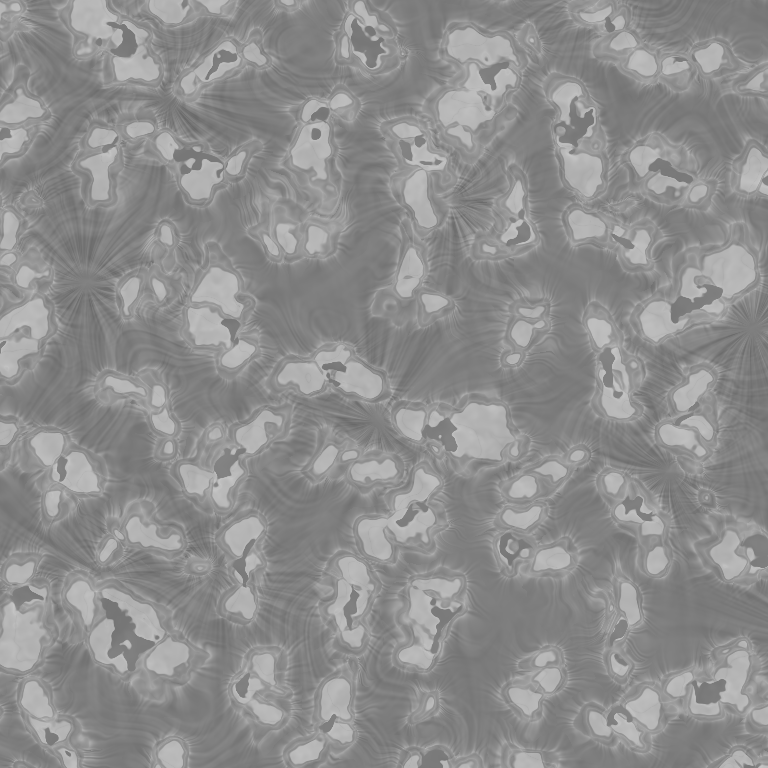
Give the GLSL for this texture map, as a three.js fragment shader.

```glsl
varying vec2 vUv;

vec2 hash2(vec2 p) {
  vec3 q = fract(p.xyx * vec3(0.1031, 0.1030, 0.0973));
  q += dot(q, q.yzx + 33.33);
  return fract((q.xx + q.yz) * q.zy);
}

float noise(vec2 p) {
  vec2 i = floor(p), f = fract(p);
  f = f * f * (3.0 - 2.0 * f);
  return mix(mix(hash2(i).x, hash2(i + vec2(1, 0)).x, f.x),
             mix(hash2(i + vec2(0, 1)).x, hash2(i + vec2(1, 1)).x, f.x), f.y);
}

vec2 noise2(vec2 p) {
  return vec2(noise(p), noise(p + 57.3)) - 0.5;
}

// Nearest and second nearest lobe distance, hollow distance, hair pattern
vec4 colony(vec2 p, vec2 rough) {
  vec4 result = vec4(9.0, 9.0, 9.0, 0.5);
  vec2 nearest = vec2(1, 0);
  for (int y = -1; y <= 1; y++)
  for (int x = -1; x <= 1; x++) {
    vec2 id = floor(p) + vec2(x, y);
    vec2 h = hash2(id + 40.0), k = hash2(id + 91.0);
    vec2 center = id + 0.5 + vec2(0.4 * mod(id.y, 2.0) - 0.2, 0.0) + (h - 0.5) * 0.34;
    float size = mix(0.72, 1.12, k.x);
    vec2 axis = vec2(cos(k.y * 6.28), sin(k.y * 6.28));
    vec2 side = vec2(-axis.y, axis.x);

    for (int i = 0; i < 4; i++) {
      float n = float(i);
      vec2 j = hash2(id * 5.0 + n * 17.0 + 11.0);
      vec2 pos = center + size * (axis * (n - 1.0) * 0.27 + side * (j.x - 0.5) * 0.3);
      float radius = size * mix(0.19, 0.31, j.y);
      if (i == 3) { // small loose body between clusters
        pos = id + j;
        radius = h.y < 0.6 ? 0.07 + 0.07 * h.x : -2.0;
      }
      float d = length(p - pos) - radius;
      if (d < result.x) {
        result.y = result.x;
        result.x = d;
        nearest = p - pos;
      } else {
        result.y = min(result.y, d);
      }
    }
    vec2 q = p - center + rough * 0.14;
    float hollow = length(vec2(dot(q, axis) * 0.65, dot(q, side) * 1.2));
    if (k.x > 0.25) result.z = min(result.z, hollow - 0.095 * size);
  }
  result.w = noise(normalize(nearest + 0.0001) * 13.0) - 0.5;
  return result;
}

// Fibres radiating from scattered points
float starFibres(vec2 p) {
  float sum = 0.0;
  vec2 cell = floor(p / 2.3);
  for (int y = -1; y <= 1; y++)
  for (int x = -1; x <= 1; x++) {
    vec2 id = cell + vec2(x, y);
    vec2 v = p - (id + 0.15 + 0.7 * hash2(id + 7.0)) * 2.3;
    float r = length(v) + 0.0001;
    vec2 ray = v / r * 15.0 + id * 31.0;
    float strand = noise(ray + r * 0.9) + 0.6 * noise(ray * 2.0 - r * 1.5) - 0.8;
    sum += strand * exp(-r * 1.5) * smoothstep(0.02, 0.25, r);
  }
  return sum;
}

void main() {
  vec2 p = mat2(0.92, 0.39, -0.39, 0.92) * vUv * 7.0 + 20.0;
  vec2 rough = noise2(p * 9.0) + 0.5 * noise2(p * 19.0);
  vec2 bent = p + 0.4 * noise2(p * 0.9) + 0.22 * noise2(p * 2.7) + 0.14 * noise2(p * 6.0) + 0.03 * rough;
  vec4 c = colony(bent, rough + 1.2 * noise2(p * 4.5));
  float d = c.x;
  float seam = 0.5 * (c.y - c.x);
  float mottle = noise(p * 5.0 + rough) - 0.5;
  float grain = noise(p * 17.0 + rough) - 0.5;

  // Ground with radiating and flowing fibres
  float flow = noise(p * 0.8) + 0.4 * noise(p * 1.7 + 8.0);
  float strands = noise(vec2(flow * 75.0, p.x * 0.7)) - 0.5;
  float ground = 0.492 + 0.01 * mottle + 0.008 * grain;
  ground += 0.16 * starFibres(p + 0.25 * noise2(p * 1.3));
  ground += 0.06 * strands * smoothstep(0.4, 0.65, noise(p * 0.9 + 31.0));
  float outside = max(d, 0.0);
  ground += 0.08 * exp(-outside / 0.045) + 0.13 * c.w * exp(-outside / 0.1);

  // Grey body with a pale membrane and inner walls
  float body = 0.53 + 0.06 * mottle + 0.04 * grain;
  body += 0.06 * exp(-seam / 0.018);
  float fold = noise(bent * 5.0 + 13.0) - 0.5;
  body += 0.06 * exp(-abs(fold) / 0.03) - 0.035 * exp(-abs(fold - 0.1) / 0.025);

  // Bright plates inside the lobes
  float plate = max(d + 0.09, 0.028 - seam) + 0.07 * rough.x;
  body += 0.07 * exp(-abs(plate - 0.03) / 0.015);
  body -= 0.03 * exp(-abs(plate - 0.065) / 0.012);
  float plateTone = 0.712 + 0.05 * mottle + 0.035 * grain;
  plateTone -= 0.03 * exp(-abs(fold) / 0.02);
  body = mix(body, plateTone, smoothstep(0.01, -0.01, plate));

  // Dark ragged hollows with a crisp edge
  float hollow = max(c.z, d + 0.06);
  body += 0.03 * exp(-abs(hollow - 0.025) / 0.015);
  body = mix(body, 0.49 + 0.06 * mottle, smoothstep(0.009, -0.009, hollow));

  float tone = mix(ground, body, smoothstep(0.012, -0.012, d));
  tone += 0.055 * exp(-abs(d) / 0.018) * (1.0 + 0.8 * c.w);
  gl_FragColor = vec4(vec3(tone), 1.0);
}
```
